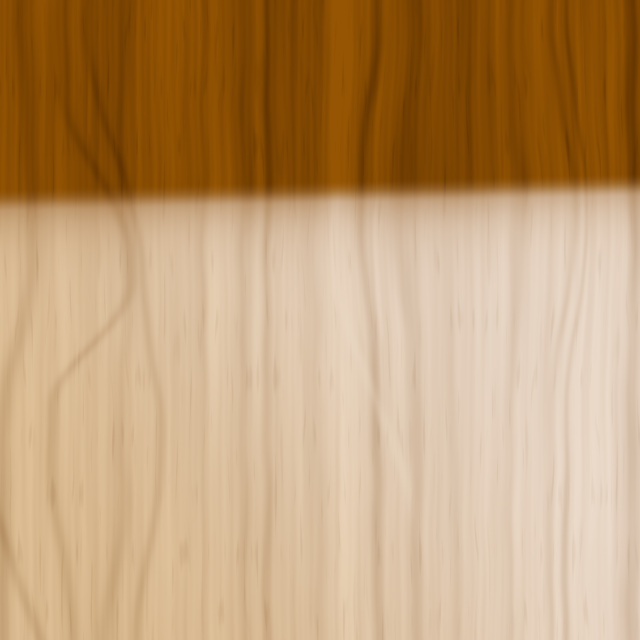
Reproduce this texture procedurally as a WebGL 2 fragment shader.

```glsl
#version 300 es
precision highp float;
// Wood grain under a soft horizontal edge: dark amber above, pale tan below.
// Dark strands are gaussians around curved centre lines; fine fibres and
// flecks come from gradient noise stretched along the grain.
uniform vec2 u_resolution;
out vec4 fragColor;

float hash1(float n) { return fract(sin(n * 127.1) * 4375.85); }

vec2 gradientAt(vec2 cell) {
  float a = 6.2832 * fract(sin(dot(cell, vec2(127.1, 311.7))) * 4375.85);
  return vec2(cos(a), sin(a));
}

float gradientNoise(vec2 p) {
  vec2 i = floor(p), f = fract(p);
  vec2 u = f * f * f * (f * (f * 6.0 - 15.0) + 10.0);
  vec2 e = vec2(0.0, 1.0);
  float low = mix(dot(gradientAt(i), f), dot(gradientAt(i + e.yx), f - e.yx), u.x);
  float high = mix(dot(gradientAt(i + e), f - e), dot(gradientAt(i + 1.0), f - 1.0), u.x);
  return mix(low, high, u.y);
}

// Smooth ramp that also accepts descending limits.
float ramp(float a, float b, float v) {
  float t = clamp((v - a) / (b - a), 0.0, 1.0);
  return t * t * (3.0 - 2.0 * t);
}

float bell(float d, float width) { return exp(-d * d / (width * width)); }

// Sideways bend of the grain, shared by neighbouring strands.
float grainBend(vec2 p) {
  float right = 0.038 * bell(p.x - 0.89, 0.08) * bell(p.y - 0.66, 0.2);
  float middle = -0.032 * bell(p.x - 0.6, 0.08) * bell(p.y - 0.67, 0.19);
  return right + middle;
}

// Long strands on the left that curl around the knot.
float knotStrands(vec2 p) {
  float y = p.y;
  float rim = 0.033 + 0.018 * ramp(1.0, 0.65, y) - 0.05 * ramp(0.62, 0.3, y);
  float loopLine = 0.098 + 0.105 * ramp(0.86, 0.6, y) - 0.122 * ramp(0.56, 0.36, y)
                 + 0.03 * ramp(0.3, 0.0, y);
  float outer = 0.137 + 0.085 * ramp(0.95, 0.58, y) + 0.028 * ramp(0.58, 0.31, y)
              - 0.035 * ramp(0.28, 0.0, y);
  float inner = 0.195 + 0.005 * sin(y * 14.0) - 0.033 * ramp(0.25, 0.0, y);
  return 0.65 * bell(p.x - rim, 0.014) + 0.55 * bell(p.x - loopLine, 0.01)
       + 0.55 * bell(p.x - outer, 0.008) + 0.5 * bell(p.x - inner, 0.012)
       + 0.6 * bell(p.x - 0.06 + 0.33 * y, 0.01);
}

// Main strands, measured across the bent grain.
float longStrands(float s) {
  float g = 0.65 * bell(s - 0.382, 0.008) + 0.7 * bell(s - 0.417, 0.007);
  g += 0.4 * bell(s - 0.318, 0.005) + 0.5 * bell(s - 0.495, 0.01);
  g += 0.9 * bell(s - 0.591, 0.01) + 0.65 * bell(s - 0.652, 0.014);
  g += 0.45 * bell(s - 0.797, 0.008) + 0.5 * bell(s - 0.86, 0.006);
  return g + 0.5 * bell(s - 0.882, 0.005) + 1.1 * bell(s - 0.984, 0.015);
}

// Faint scattered strands that fade in and out along the grain.
float faintStrands(float s, float y) {
  float g = 0.0;
  for (int i = 0; i < 22; i++) {
    float k = float(i);
    float centre = 0.24 + 0.73 * (k + hash1(k + 3.0)) / 22.0;
    float fade = 0.5 + 0.5 * sin(y * 6.0 + k * 2.4);
    g += 0.28 * fade * bell(s - centre, 0.003 + 0.004 * hash1(k + 9.0));
  }
  return g;
}

// Short dark dashes, sharp across the grain and tapered along it.
float dashes(vec2 q) {
  float fine = gradientNoise(vec2(q.x * 150.0, q.y * 11.0) + 41.0);
  float coarse = gradientNoise(vec2(q.x * 105.0, q.y * 7.0) + 7.3);
  return smoothstep(0.25, 0.6, fine) + 0.6 * smoothstep(0.33, 0.6, coarse);
}

void main() {
  vec2 p = gl_FragCoord.xy / u_resolution;
  float edge = 0.69 + 0.024 * p.x;
  float above = smoothstep(-0.022, 0.016, p.y - edge);
  float below = max(edge - p.y, 0.0);
  float wobble = 0.006 * gradientNoise(vec2(p.x * 6.0, p.y * 9.0));
  float bend = grainBend(p);
  float s = p.x - bend - wobble;
  float t = p.x - 0.35 * bend - 0.5 * wobble;

  // Grain layers
  float strands = knotStrands(p - vec2(wobble, 0.0)) * mix(1.0, 0.85, above)
                + longStrands(s) * (0.95 + 0.5 * gradientNoise(vec2(s * 20.0, p.y * 5.0)))
                + faintStrands(t, p.y);
  float broad = 0.4 * bell(s - 0.16, 0.05) + 0.4 * bell(s - 0.44, 0.06)
              + 0.6 * bell(s - 0.71, 0.06) - 0.5 * bell(s - 0.541, 0.016);
  float fibre = gradientNoise(vec2(t * 58.0, p.y * 1.3))
              + 0.7 * gradientNoise(vec2(t * 150.0, p.y * 3.0) + 17.0);
  float fleck = dashes(vec2(t, p.y));

  // Upper amber wood
  float depth = 0.6 * strands + 0.5 * broad + 0.3 * fibre + 0.22 * fleck;
  vec3 amber = mix(vec3(0.55, 0.31, 0.008), vec3(0.32, 0.16, 0.0), clamp(depth, -0.15, 1.0));

  // Lower wood: warm at the left and bottom, paler to the right
  float pale = ramp(0.1, 0.88, 0.8 * p.x + 0.45 * p.y);
  vec3 lower = mix(vec3(0.85, 0.725, 0.56), vec3(0.91, 0.84, 0.775), pale);
  float grain = 0.8 * strands + 0.3 * broad + 0.28 * fibre + 0.35 * fleck;
  lower *= 1.0 - vec3(0.13, 0.18, 0.24) * mix(1.1, 0.8, pale) * clamp(grain, -0.2, 1.3);

  // Slanted sheen and the shade that hangs under the edge
  float sheen = bell(p.x - 0.52 - 0.13 * ramp(0.62, 0.14, p.y), 0.009)
              * ramp(0.1, 0.3, p.y) * ramp(0.64, 0.48, p.y);
  sheen += bell(p.x - 0.397, 0.009) * bell(p.y - 0.5, 0.13);
  lower = mix(lower, vec3(0.93, 0.87, 0.79), 0.28 * sheen);
  float shade = exp(-below / 0.04) * mix(0.98, 0.72, p.x) * (0.85 + 0.35 * broad + 0.2 * strands);
  lower = mix(lower, vec3(0.64, 0.45, 0.25), clamp(shade, 0.0, 1.0));

  fragColor = vec4(mix(lower, amber, above), 1.0);
}
```
